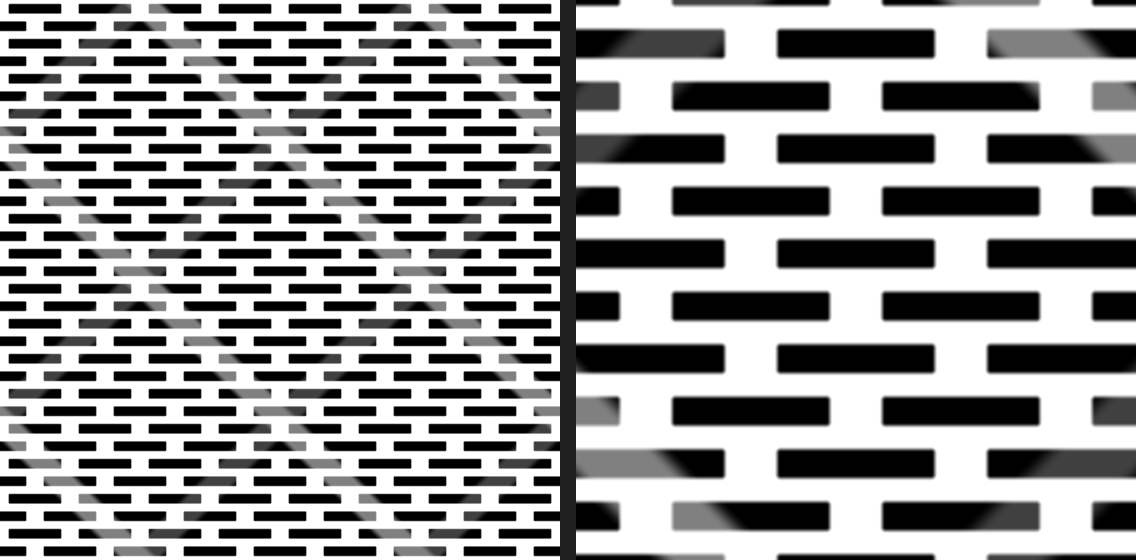
Left, the full canvas; right, a detail of the centre.
Give the GLSL for this pattern, as a Shadertoy shader.

```glsl
const vec2 GRID = vec2(8.0, 32.0);            // slots across, rows down
const vec2 SLOT_HALF = vec2(0.0469, 0.0086);  // half size of a slot
const float CORNER = 0.0022;                  // slot corner radius
const float SLOT_SOFT = 0.0018;               // half width of the slot edge
const float BANDS = 2.0;                      // diagonal bands per side
const float BAND_HALF = 0.0625;               // half band width, in band periods
const float BAND_SOFT = 0.018;                // half width of the band edge
const vec3 SHEET = vec3(1.0);
const vec3 HOLE = vec3(0.0);
const vec3 DARK_BAND = vec3(0.25);
const vec3 LIGHT_BAND = vec3(0.5);

float roundedBox(vec2 p, vec2 halfSize, float radius) {
    vec2 q = abs(p) - halfSize + radius;
    return length(max(q, 0.0)) + min(max(q.x, q.y), 0.0) - radius;
}

// Distance to the nearest slot, with odd rows shifted by half a cell
float slotDistance(vec2 uv) {
    vec2 cell = uv * GRID;
    float rowShift = 0.5 * mod(floor(cell.y), 2.0);
    vec2 local = vec2(fract(cell.x + rowShift + 0.5), fract(cell.y)) - 0.5;
    return roundedBox(local / GRID, SLOT_HALF, CORNER);
}

// Soft stripe, repeated along a diagonal coordinate
float band(float diagonal, float pixel) {
    float d = abs(fract(diagonal * BANDS) - 0.5) - BAND_HALF;
    float soft = max(BAND_SOFT, pixel * BANDS);
    return 1.0 - smoothstep(-soft, soft, d);
}

void mainImage(out vec4 fragColor, in vec2 fragCoord) {
    vec2 uv = fragCoord / iResolution.xy;
    float pixel = 1.0 / min(iResolution.x, iResolution.y);

    // Crossing bands seen through the slots, the light one on top
    vec3 behind = mix(HOLE, DARK_BAND, band(uv.x - uv.y, pixel));
    behind = mix(behind, LIGHT_BAND, band(uv.x + uv.y, pixel));

    // Perforated sheet in front
    float soft = max(SLOT_SOFT, 0.75 * pixel);
    float sheet = smoothstep(-soft, soft, slotDistance(uv));
    fragColor = vec4(mix(behind, SHEET, sheet), 1.0);
}
```
